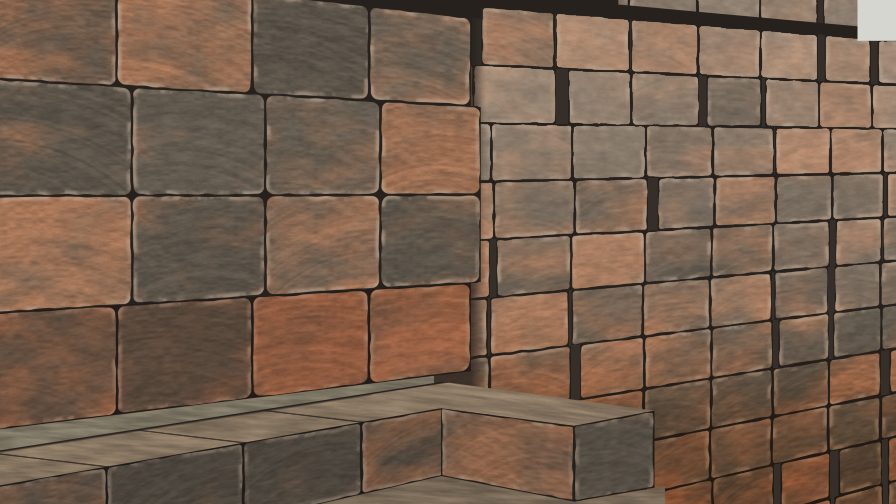
Write a Shadertoy shader that draws this texture.

```glsl
// Two stacks of sawn timber ends receding to the right, with loose beams in front.
// Each wall is a perspective grid of rounded boxes; noise gives stain, saw marks and wear.
// The layout uses design units: 432 per canvas height, y pointing down.
#define UNITS 432.0
#define GREY vec3(0.36, 0.33, 0.29)
#define BROWN vec3(0.61, 0.43, 0.32)
#define TAN vec3(0.76, 0.67, 0.59)
#define GAP vec3(0.15, 0.13, 0.115)
#define PLANK vec3(0.54, 0.47, 0.39)
#define LEDGE vec3(0.50, 0.47, 0.40)
#define SKY vec3(0.84, 0.84, 0.82)
#define STAIN 1.3
#define WEAR 0.55

// Warmth of the near timber ends, four per row, top row first
const float WARMTH[20] = float[20](
    0.55, 0.75, 0.12, 0.45,
    0.15, 0.10, 0.35, 0.85,
    0.85, 0.28, 0.62, 0.20,
    0.48, 0.25, 0.95, 0.80,
    0.50, 0.02, 0.05, 0.60);

float hash(vec2 p) { return fract(sin(dot(p, vec2(12.9898, 78.233))) * 43758.5); }

float noise(vec2 p) {
    vec2 i = floor(p), f = fract(p);
    f = f * f * (3.0 - 2.0 * f);
    return mix(mix(hash(i), hash(i + vec2(1, 0)), f.x),
               mix(hash(i + vec2(0, 1)), hash(i + vec2(1, 1)), f.x), f.y);
}

float fbm(vec2 p) {
    float sum = 0.0, amp = 0.53;
    for (int i = 0; i < 4; i++) { sum += amp * noise(p); p = p * 2.03 + 7.1; amp *= 0.5; }
    return sum;
}

// Antialiased coverage of d > 0
float cover(float d) {
    float w = 0.7 * UNITS / iResolution.y;
    return smoothstep(-w, w, d);
}

// Grid position on a receding wall; also returns the local cell size
vec2 wallGrid(vec2 p, vec2 origin, float slope, float vanishX, vec2 cell, out vec2 size) {
    float s = (vanishX - p.x) / (vanishX - origin.x);
    size = cell * vec2(s * s, s);
    return vec2((p.x - origin.x) / (s * cell.x), (p.y - origin.y - slope * (p.x - origin.x)) / size.y);
}

// Position within a quad with vertical sides; y = top left, top right, bottom left, bottom right
vec2 quad(vec2 p, vec2 x, vec4 y) {
    float u = (p.x - x.x) / (x.y - x.x);
    float top = mix(y.x, y.y, u);
    return vec2(u, (p.y - top) / (mix(y.z, y.w, u) - top));
}

// One sawn end: stained, scored by the saw, pale at the worn edge, dark at the joint
vec3 timberEnd(vec2 f, vec2 size, vec2 id, float warmth, float radius) {
    vec2 q = (f - 0.5) * size, s = q + id * 37.0 + 400.0;
    vec2 b = abs(q) - size * 0.5 + 1.1 + radius;
    float d = length(max(b, 0.0)) + min(max(b.x, b.y), 0.0) - radius + 1.2 * (noise(s * 0.12) - 0.5);
    float stain = fbm(s * vec2(0.022, 0.035));
    float arc = length(q - size * vec2(hash(id) - 0.5, 1.6));
    float saw = noise(vec2(arc * 0.45, hash(id + 3.0) * 90.0));
    vec3 c = mix(GREY, BROWN, smoothstep(0.0, 1.0, warmth + STAIN * (stain - 0.5)));
    c *= 0.74 + 0.34 * fbm(s * vec2(0.15, 0.4)) + 0.13 * saw + 0.12 * hash(id + 9.0);
    c = mix(c, TAN, WEAR * smoothstep(-5.0, -1.0, d) * smoothstep(0.35, 0.7, fbm(s * 0.09)));
    return mix(c, GAP, cover(d));
}

vec3 farStack(vec2 p) {
    vec2 size, g = wallGrid(p, vec2(405, 5), 0.0826, 1854.0, vec2(74.6, 50.3), size);
    float row = floor(g.y);
    g.x -= 0.22 * step(1.5, row) + 0.09 * (hash(vec2(row, 5)) - 0.5);
    vec2 id = floor(g), f = fract(g);
    // Some ends stand proud and show a shaded left side
    float side = 0.17 * max(hash(id + 21.0) - 0.45, 0.0) / 0.55;
    vec3 c = timberEnd(vec2((f.x - side) / (1.0 - side), f.y), size * vec2(1.0 - side, 1), id, 0.15 + 0.8 * hash(id + 50.0), 2.5);
    c = mix(c, TAN * (0.82 + 0.3 * fbm(p * 0.12)), 0.58 * smoothstep(380.0, 30.0, p.y) * (0.4 + 0.6 * hash(id + 70.0)) * step(0.25, dot(c, vec3(0.333))));
    c *= mix(vec3(1), vec3(0.88, 0.75, 0.64), smoothstep(260.0, 400.0, p.y));
    c = mix(c, GAP * 1.4, cover((side - f.x) * size.x) * step(0.01, side));
    float bearer = max(cover((g.y + 0.25) * size.y), cover(530.0 - p.x)) * cover(-g.y * size.y);
    c = mix(c, GAP, bearer);
    c = mix(c, GAP, 0.75 * smoothstep(418.0, 402.0, p.x));
    return mix(c, SKY, cover(min(p.x - 735.0, 35.0 - p.y)));
}

vec3 nearStack(vec2 p, vec3 c) {
    vec2 size, wall = wallGrid(p, vec2(0, 68), 0.0568, 1667.0, vec2(142, 100), size);
    vec2 g = wall + vec2(0.18, 0);
    g.x -= 0.07 * cos((floor(g.y) - 0.5) * 2.1);
    vec2 id = floor(g), f = fract(g);
    float warmth = WARMTH[int(clamp(id.x, 0.0, 3.0) + 4.0 * clamp(id.y + 1.0, 0.0, 4.0))];
    vec3 ends = timberEnd(f, size, id, warmth, 6.0) * (id.y == 2.0 ? vec3(0.92, 0.82, 0.77) : vec3(1));
    ends = mix(ends, GAP, cover(-(g.y + 1.0) * size.y));
    c = mix(c, ends, cover(min((4.0 - g.x) * size.x, (3.0 - g.y) * size.y)));

    // Ledge under the stack, then the tops and ends of the front row
    float back = 386.0 - 0.155 * p.x, front = 416.0 - 0.175 * p.x, foot = 495.0 - 0.23 * p.x;
    float streak = 0.72 + 0.5 * fbm(vec2(p.x + p.y * 4.0, p.y * 9.0 - p.x) * 0.03);
    c = mix(c, LEDGE * streak, cover(min((g.y - 3.0) * size.y, 372.0 - p.x)));
    float shear = min(p.y - front, 0.0) * 3.4;
    vec2 h = wallGrid(vec2(p.x - shear, p.y), vec2(0, 68), 0.0568, 1667.0, vec2(142, 100), size) + vec2(0.32, 0);
    float joint = abs(fract(h.x + 0.5) - 0.5) * size.x;
    vec3 tops = mix(GAP, PLANK * streak, 0.25 + 0.75 * smoothstep(0.5, 3.5, joint));
    tops = mix(GAP, tops, smoothstep(0.5, 3.0, p.y - back));
    c = mix(c, tops, cover(min(p.y - back, 380.0 - p.x)));
    vec2 end = vec2(fract(h.x), (p.y - front) / (foot - front));
    vec3 faces = timberEnd(end, vec2(size.x, foot - front), vec2(floor(h.x), 3), WARMTH[16 + int(clamp(h.x, 0.0, 3.0))], 3.0);
    c = mix(c, faces * 0.82, cover(min(p.y - front, 379.0 - p.x)));
    float floorY = p.x < 492.0 ? foot : 430.0 - 0.17 * (p.x - 492.0);
    return mix(c, PLANK * streak * 0.9, cover(min(p.y - floorY, 570.0 - p.x)));
}

// Loose beam lying across the front row: top, long side and sawn end
vec3 looseBeam(vec2 p, vec3 c) {
    float upper = max(338.0 - 0.15 * (p.x - 318.0), 328.0 + 0.137 * (p.x - 385.0));
    float lower = min(min(338.0 + 0.2 * (p.x - 318.0), 350.0 + 0.132 * (p.x - 378.0)), 365.0 - 0.19 * (p.x - 492.0));
    float grain = 0.75 + 0.5 * fbm(vec2(p.x * 0.03, (p.y - 0.135 * p.x) * 0.35));
    c = mix(c, PLANK * grain, cover(min(p.y - upper, lower - p.y)));
    vec2 s = quad(p, vec2(378, 492), vec4(350, 365, 408, 430));
    vec2 e = quad(p, vec2(492, 561), vec4(365, 352, 430, 418));
    vec2 sIn = min(s, 1.0 - s) * vec2(114, 61), eIn = min(e, 1.0 - e) * vec2(69, 65);
    c = mix(c, timberEnd(s, vec2(114, 61), vec2(8, 4), 0.75, 1.0) * 0.9, cover(min(sIn.x, sIn.y)));
    return mix(c, timberEnd(e, vec2(69, 65), vec2(9, 4), 0.05, 2.0) * 0.85, cover(min(eIn.x, eIn.y)));
}

void mainImage(out vec4 fragColor, in vec2 fragCoord) {
    vec2 p = vec2(fragCoord.x, iResolution.y - fragCoord.y) * UNITS / iResolution.y;
    vec3 color = looseBeam(p, nearStack(p, farStack(p)));
    fragColor = vec4(color, 1.0);
}
```
